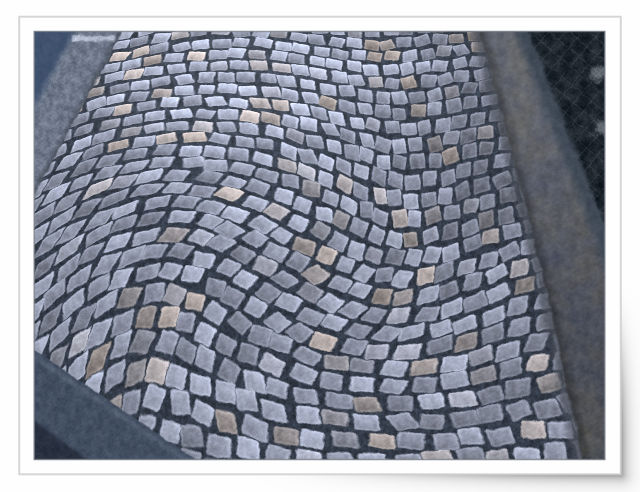
Write a WebGL 2 fragment shader that draws this texture.

```glsl
#version 300 es
precision highp float;
// A sloping pavement of rough stone setts between kerb and wall, mounted on a white card.
uniform vec2 u_resolution;
out vec4 outColor;

float hash(vec2 p) {
  p = fract(p * vec2(0.1031, 0.1137));
  p += dot(p, p.yx + 33.33);
  return fract((p.x + p.y) * p.x * 7.31 + p.y * 91.7);
}

mat2 rotation(float a) {
  return mat2(cos(a), sin(a), -sin(a), cos(a));
}

// Layered, folded sines, roughly -1 to 1
float grain(vec2 p) {
  float sum = 0.0, amplitude = 0.5;
  for (int i = 0; i < 5; i++) {
    p = rotation(1.1) * p * 1.75 + 3.7;
    sum += amplitude * sin(p.x + 1.6 * sin(p.y * 1.2)) * cos(p.y * 0.7 + sin(p.x));
    amplitude *= 0.75;
  }
  return sum;
}

float boxDistance(vec2 p, vec2 halfSize) {
  vec2 d = abs(p) - halfSize;
  return length(max(d, 0.0)) + min(max(d.x, d.y), 0.0);
}

// Perspective rows with a twist in the middle and a bend at the left
vec2 pavingCoords(vec2 p) {
  vec2 middle = vec2(0.55, 0.42), c = p - middle;
  p = middle + rotation(0.62 * exp(-dot(c, c) * 9.0)) * c;
  float bend = max(0.42 - p.x, 0.0);
  p.y += 0.6 * bend * bend + 0.006 * sin(p.x * 13.0 + p.y * 5.0);
  p.x += 0.008 * sin(p.y * 15.0 + p.x * 4.0);
  float rowHeight = 0.0545 - 0.0347 * p.y;
  return vec2((p.x - 0.8) / (0.058 - 0.022 * p.y), -log(rowHeight) / 0.0347);
}

vec3 paving(vec2 p) {
  vec2 st = pavingCoords(p);
  st += 0.05 * vec2(grain(p * 42.0), grain(p * 42.0 + 9.0));
  float row = floor(st.y), nearest = 9.0;
  vec2 stone = vec2(0.0), local = vec2(0.0);
  // Each cell holds one turned, rounded block
  for (int j = -1; j <= 1; j++) {
    float r = row + float(j);
    float shift = 0.7 * hash(vec2(r + 70.0, 3.0));
    float column = floor(st.x + shift);
    for (int i = -1; i <= 1; i++) {
      vec2 id = vec2(column + float(i), r) + 60.0;
      vec2 jitter = vec2(hash(id), hash(id + 17.3)) - 0.5;
      vec2 q = vec2(st.x + shift, st.y) - (id - 60.0) - 0.5 - 0.2 * jitter;
      q = rotation(0.5 * (hash(id + 41.7) - 0.5)) * q;
      q.x += 0.22 * q.y * (hash(id + 5.9) - 0.5);
      vec2 size = vec2(0.28, 0.27) + 0.08 * vec2(hash(id + 8.1), hash(id + 29.2));
      float d = boxDistance(q, size) - 0.1;
      if (d < nearest) { nearest = d; stone = id; local = q; }
    }
  }
  // Broad light: sheen at the top, shade beside the wall
  float sheen = exp(-dot((p - vec2(0.48, 0.86)) * vec2(2.4, 4.0), (p - vec2(0.48, 0.86)) * vec2(2.4, 4.0)));
  float light = 0.565 + 0.15 * sheen + 0.06 * exp(-7.0 * dot(p - vec2(0.6, 0.2), p - vec2(0.6, 0.2)));
  light -= 0.13 * smoothstep(0.7, 1.05, p.x) * smoothstep(0.3, 0.8, p.y);
  float tone = hash(stone + 13.0);
  light += 0.2 * (tone - 0.5) + 0.075 * grain(p * 65.0 + stone);
  light += (0.12 + 0.2 * sheen) * local.y + 0.06 * local.x;
  light += 0.07 * smoothstep(-0.16, -0.06, nearest);
  vec3 tint = mix(vec3(0.94, 0.98, 1.10), vec3(1.06, 1.0, 0.98), smoothstep(0.72, 1.0, hash(stone + 3.3)));
  vec3 joint = vec3(0.20, 0.23, 0.28) * (1.0 + 0.3 * grain(p * 90.0)) + 0.07 * sheen;
  return mix(light * tint, joint, smoothstep(-0.055, 0.05, nearest));
}

vec3 wallAndHedge(vec2 p, float fromBase, float pastTop) {
  float rough = grain(p * 55.0);
  vec3 wall = mix(vec3(0.30, 0.31, 0.34), vec3(0.39, 0.40, 0.43), smoothstep(0.2, 0.9, p.y));
  wall += 0.045 * rough + vec3(0.03, 0.02, -0.01) * grain(p * 12.0);
  wall *= 0.72 + 0.28 * smoothstep(0.0, 0.025, fromBase);
  wall = mix(wall, vec3(0.25, 0.29, 0.34) + 0.03 * rough, smoothstep(-0.045, -0.015, pastTop));
  // Wire mesh over dark leaves
  vec3 leaves = vec3(0.11, 0.14, 0.17) + 0.07 * grain(p * 45.0 + 4.0);
  vec2 mesh = abs(fract(rotation(0.7) * p * 38.0 + 0.1 * rough) - 0.5);
  leaves += 0.07 * smoothstep(0.07, 0.0, min(mesh.x, mesh.y));
  float pale = min(length(p - vec2(1.215, 0.85)), length(p - vec2(1.222, 0.74)));
  leaves += 0.28 * smoothstep(0.022, 0.008, pale + 0.006 * rough);
  return mix(wall, leaves, smoothstep(-0.006, 0.008, pastTop));
}

vec3 scene(vec2 p) {
  float rough = grain(p * 75.0), wobble = 0.004 * grain(p * 30.0);
  vec3 color = paving(p);
  // Pale gutter and road at upper left
  float gutter = 0.250 - 0.541 * (0.936 - p.y) - p.x + wobble;
  vec3 gutterColor = vec3(0.43, 0.47, 0.54) + 0.09 * rough;
  gutterColor *= 0.72 + 0.28 * smoothstep(0.0, 0.018, gutter);
  float road = 0.152 - 0.535 * (0.936 - p.y) - p.x + wobble;
  gutterColor = mix(gutterColor, vec3(0.25, 0.32, 0.43) + 0.025 * rough, smoothstep(-0.012, 0.012, road));
  float stripe = boxDistance(p - vec2(0.19, 0.922), vec2(0.04, 0.003)) + wobble;
  gutterColor += 0.25 * smoothstep(0.006, 0.0, stripe);
  color = mix(color, gutterColor, smoothstep(-0.003, 0.003, gutter));
  // Dark kerb at lower left
  float kerb = 0.289 - 0.68 * (p.x - 0.0694) - p.y + 0.5 * wobble;
  vec3 kerbColor = vec3(0.26, 0.305, 0.38) + 0.045 * rough;
  kerbColor += 0.06 * smoothstep(0.012, 0.0, abs(kerb - 0.014));
  float foot = 0.146 - 0.73 * (p.x - 0.0694) - p.y;
  kerbColor = mix(kerbColor, vec3(0.16, 0.19, 0.25) + 0.03 * rough, smoothstep(-0.006, 0.008, foot));
  color = mix(color, kerbColor, smoothstep(-0.003, 0.003, kerb));
  // Wall at right, with a grimy strip along its base
  float base = p.x - (1.196 - 0.195 * p.y - 0.045 * p.y * p.y) + wobble;
  color = mix(color, vec3(0.29, 0.31, 0.35) + 0.05 * rough, 0.75 * smoothstep(-0.028, -0.006, base));
  float pastTop = p.x - 1.074 - 0.389 * (0.936 - p.y) + wobble;
  return mix(color, wallAndHedge(p, base, pastTop), smoothstep(-0.004, 0.004, base));
}

void main() {
  vec2 p = gl_FragCoord.xy / u_resolution * vec2(1.3, 1.0);
  float edge = 1.0 / u_resolution.y;
  float card = boxDistance(p - vec2(0.65, 0.501), vec2(0.611, 0.465));
  float photo = boxDistance(p - vec2(0.649, 0.501), vec2(0.5795, 0.435));
  // Card shadow, strongest at the lower right corner
  float shadow = smoothstep(0.43, 0.1, p.y) * smoothstep(0.5, 1.25, p.x) * exp(-max(card, 0.0) * 75.0);
  vec3 color = vec3(0.995) - 0.42 * shadow * smoothstep(-edge, edge, card);
  color = mix(color, vec3(0.80), 0.8 * smoothstep(0.0015 + edge, 0.0005, abs(card)));
  color = mix(color, scene(p), smoothstep(edge, -edge, photo));
  color = mix(color, vec3(0.42, 0.44, 0.48), 0.7 * smoothstep(0.001 + edge, 0.0, abs(photo)));
  outColor = vec4(clamp(color, 0.0, 1.0), 1.0);
}
```
